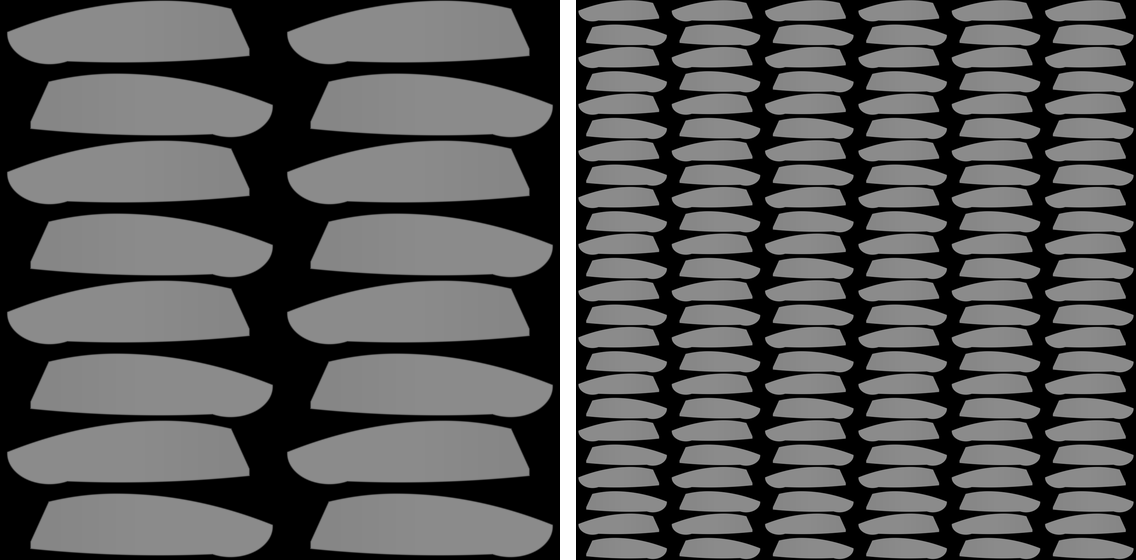
Left: one tile. Right: repeated 3 by 3.
Give the GLSL for this pattern, as a Shadertoy shader.

```glsl
const vec2 TILE = vec2(1.0, 0.5);       // one pair of mirrored blades
const float TILES_ACROSS = 2.0;         // gives 2 columns and 4 rows of pairs
const float EDGE_SOFTNESS = 0.0035;     // in canvas units
const vec3 BACKGROUND = vec3(0.0);
const vec3 NOSE_GREY = vec3(0.547);
const vec3 TAIL_GREY = vec3(0.525);

// Approximate signed distance to y = vertex.y + bend * (x - vertex.x)^2, positive above
float parabolaDistance(vec2 p, vec2 vertex, float bend) {
    vec2 q = p - vertex;
    float slope = 2.0 * bend * q.x;
    return (q.y - bend * q.x * q.x) / sqrt(1.0 + slope * slope);
}

float ellipseDistance(vec2 p, vec2 radii) {
    float k = length(p / radii);
    float gradient = length(p / (radii * radii));
    return k * (k - 1.0) / max(gradient, 1e-4);
}

float lineDistance(vec2 p, vec2 anchor, vec2 normal) {
    return dot(p - anchor, normalize(normal));
}

// Blade with its crown at the origin, rounded nose to the left, cut tail to the right
float bladeDistance(vec2 p) {
    float crown = parabolaDistance(p, vec2(0.0), p.x < 0.0 ? -0.357 : -0.5);
    float belly = -parabolaDistance(p, vec2(-0.156, -0.2203), 0.111);
    float slant = lineDistance(p, vec2(0.2396, -0.0286), vec2(55.0, 25.0));
    float tail = max(slant, p.x - 0.3047);
    float body = max(max(belly, tail), -0.469 - p.x);
    float nose = ellipseDistance(p - vec2(-0.409, -0.1172), vec2(0.151, 0.1094));
    return max(crown, min(body, nose));
}

// Wraps a point into the period centred on the given position
vec2 wrapAround(vec2 p, vec2 center, vec2 period) {
    return mod(p - center + 0.5 * period, period) - 0.5 * period + center;
}

vec3 paintBlade(vec3 under, vec2 p, vec2 crownPosition, float softness) {
    vec2 q = wrapAround(p - crownPosition, vec2(-0.128, -0.113), TILE);
    float coverage = 1.0 - smoothstep(-0.5 * softness, 0.5 * softness, bladeDistance(q));
    vec3 grey = mix(NOSE_GREY, TAIL_GREY, smoothstep(-0.2, 0.3, q.x));
    return mix(under, grey, coverage);
}

void mainImage(out vec4 fragColor, in vec2 fragCoord) {
    vec2 p = fragCoord / iResolution.xy * TILES_ACROSS;
    float softness = TILES_ACROSS * max(EDGE_SOFTNESS, 1.5 / iResolution.y);

    // Upper blade points left, lower blade is its mirror
    vec3 color = paintBlade(BACKGROUND, p, vec2(0.586, 0.4974), softness);
    vec2 mirrored = vec2(TILE.x - p.x, p.y);
    color = paintBlade(color, mirrored, vec2(0.586, 0.237), softness);

    fragColor = vec4(color, 1.0);
}
```
